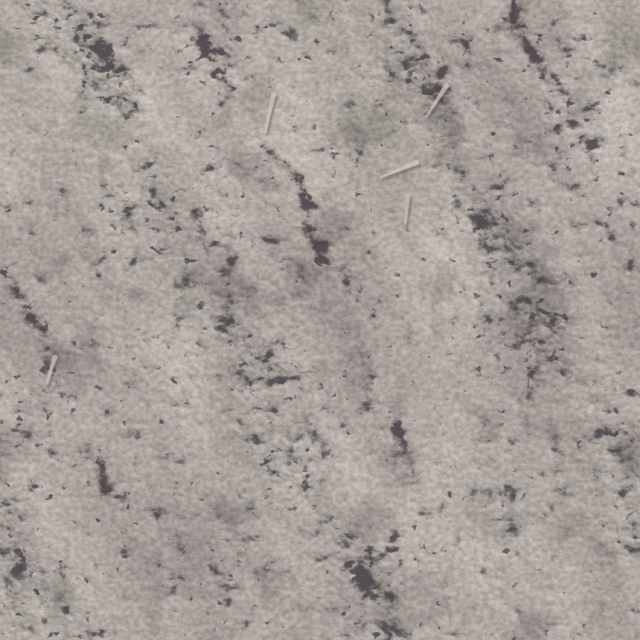
Give the GLSL for this texture, as a Shadertoy shader.

```glsl
const vec3 CLAY = vec3(0.712, 0.672, 0.655);
const vec3 SILT = vec3(0.703, 0.674, 0.649);
const vec3 SHADOW = vec3(0.300, 0.265, 0.285);
const vec3 STRAW = vec3(0.83, 0.80, 0.77);
const vec2 LIGHT_STEP = vec2(0.0016, 0.0042);

vec2 hash2(vec2 p) {
    vec3 q = fract(p.xyx * vec3(0.1031, 0.1030, 0.0973));
    q += dot(q, q.yzx + 33.33);
    return fract((q.xx + q.yz) * q.zy);
}

vec2 cellGradient(vec2 cell, vec2 period, float seed) {
    float angle = 6.2832 * hash2(mod(cell, period) + seed * 17.3).x;
    return vec2(cos(angle), sin(angle));
}

// Gradient noise that wraps after a whole number of cells
float noise(vec2 uv, vec2 period, float seed) {
    vec2 p = uv * period, i = floor(p), f = p - i;
    vec2 w = f * f * f * (f * (f * 6.0 - 15.0) + 10.0), e = vec2(1.0, 0.0);
    float a = dot(cellGradient(i, period, seed), f);
    float b = dot(cellGradient(i + e.xy, period, seed), f - e.xy);
    float c = dot(cellGradient(i + e.yx, period, seed), f - e.yx);
    float d = dot(cellGradient(i + e.xx, period, seed), f - e.xx);
    return mix(mix(a, b, w.x), mix(c, d, w.x), w.y);
}

float fbm(vec2 uv, vec2 period, int octaves, float seed) {
    float sum = 0.0, amp = 1.0;
    for (int i = 0; i < octaves; i++) {
        sum += amp * noise(uv, period, seed + float(i));
        period *= 2.0;
        amp *= 0.5;
    }
    return sum;
}

// Soft diagonal track, periodic in the across coordinate
float track(float across, float center, float width) {
    float d = (fract(across - center + 0.5) - 0.5) / width;
    return exp(-d * d);
}

// Tapered stalk: coverage of a wrapped line segment
float stalk(vec2 uv, vec2 center, float angle, float halfLength, float radius, float blur) {
    vec2 d = fract(uv - center + 0.5) - 0.5;
    vec2 dir = vec2(cos(angle), sin(angle));
    float along = dot(d, dir);
    float side = length(d - dir * clamp(along, -halfLength, halfLength));
    float taper = radius * (0.8 + 0.35 * along / halfLength);
    return 1.0 - smoothstep(taper - blur, taper + blur, side);
}

vec3 addStalks(vec3 col, vec2 uv, int count, float size, float radius, float opacity, float seed) {
    float blur = 0.6 / iResolution.y + 0.0004;
    for (int i = 0; i < count; i++) {
        vec2 center = hash2(vec2(float(i) * 3.7 + 1.0, seed));
        vec2 shape = hash2(vec2(seed + 5.0, float(i) * 2.3 + 4.0));
        float angle = 0.35 + 1.15 * shape.x;
        float len = size * (0.4 + 0.6 * shape.y);
        vec2 drop = vec2(0.7, -1.4) * radius;
        float shade = stalk(uv, center + drop, angle, len, radius, blur * 3.0);
        float cover = stalk(uv, center, angle, len, radius, blur);
        col = mix(col, SHADOW, shade * opacity * 0.6);
        col = mix(col, STRAW * (0.92 + 0.1 * shape.y), cover * opacity);
    }
    return col;
}

void mainImage(out vec4 fragColor, in vec2 fragCoord) {
    vec2 uv = fragCoord / iResolution.xy;

    // Furrows with a broken, wandering course
    float across = 2.0 * uv.x + uv.y + 0.09 * fbm(uv, vec2(5.0), 3, 1.0);
    float patches = smoothstep(-0.25, 0.25, fbm(uv, vec2(5.0, 6.0), 2, 8.0));
    float crumbled = track(across, 0.2, 0.10) * (0.4 + 0.6 * patches);
    float rut = track(across, 0.6, 0.026) * smoothstep(-0.2, 0.15, noise(uv, vec2(6.0, 7.0), 12.0));
    float rough = clamp(crumbled + rut, 0.0, 1.0);

    // Clods and crumbs: dents, dark pits and the slopes that catch light
    vec2 clodPeriod = vec2(27.0, 33.0), crumbPeriod = vec2(49.0, 60.0);
    vec2 warped = uv + 0.007 * vec2(noise(uv, vec2(23.0), 15.0), noise(uv, vec2(23.0), 16.0));
    float clods = fbm(warped, clodPeriod, 4, 20.0);
    float crumbs = fbm(warped, crumbPeriod, 3, 25.0);
    float slope = fbm(warped + LIGHT_STEP, clodPeriod, 4, 20.0) - clods;
    slope += 0.5 * (fbm(warped + 0.6 * LIGHT_STEP, crumbPeriod, 3, 25.0) - crumbs);
    float bias = 0.36 * crumbled + 0.46 * rut + 0.26 * fbm(uv, vec2(7.0), 2, 30.0);
    float dent = smoothstep(0.12, 0.60, clods + bias);
    float pit = smoothstep(0.42, 0.78, clods + bias);
    pit = max(pit, smoothstep(0.42, 0.80, crumbs + 0.9 * bias));

    // Soil tone from broad stains and drag marks down to fine grain
    float stain = fbm(uv, vec2(4.0, 3.0), 5, 40.0);
    float streak = fbm(vec2(across, uv.y), vec2(7.0, 3.0), 3, 45.0);
    float blotch = smoothstep(0.10, 0.60, fbm(uv, vec2(9.0, 8.0), 4, 50.0));
    float grain = fbm(uv, vec2(110.0, 130.0), 2, 60.0);
    float silt = smoothstep(-0.5, 0.5, stain + 0.2 - 0.6 * track(across, 0.5, 0.2));
    float tone = 0.975 + 0.13 * stain + 0.08 * streak + 0.14 * grain;
    tone -= 0.15 * blotch + 0.09 * dent + 0.07 * rough;
    tone += slope * (0.12 + 0.16 * rough);

    vec3 col = mix(CLAY, SILT, silt) * tone;
    col = mix(col, SHADOW + vec3(-0.02, 0.01, 0.015) * silt, 0.85 * pit);

    // Pale specks, hair-thin fibres and a few straws
    float speck = smoothstep(0.56, 0.72, noise(uv, vec2(75.0), 70.0));
    col = mix(col, STRAW, 0.45 * speck * (1.0 - pit));
    col = addStalks(col, uv, 16, 0.035, 0.0008, 0.28, 3.0);
    col = addStalks(col, uv, 5, 0.032, 0.0034, 0.72, 11.0);

    fragColor = vec4(clamp(col, 0.0, 1.0), 1.0);
}
```
